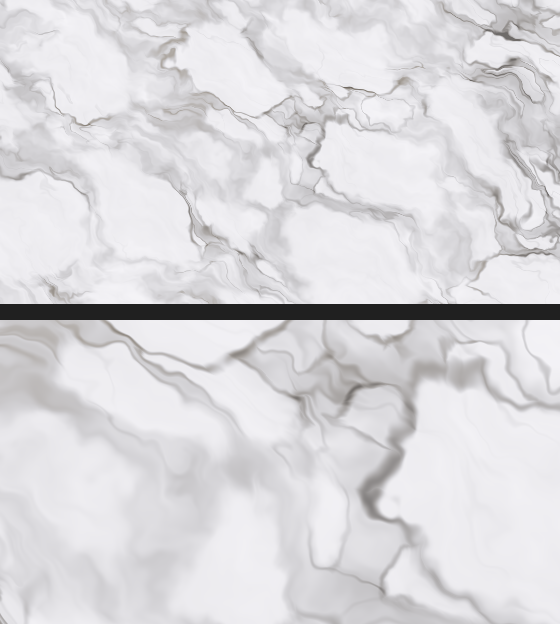
Top, the full canvas; bottom, a detail of the centre.
Write a Shadertoy shader that draws this texture.

```glsl
// White marble: pale elongated islands in cloudy grey, crossed by thin taupe veins.
// Islands are stretched, warped Voronoi cells eroded from their borders;
// veins follow island rims and the zero contours of gradient noise.

#define TILT 0.64            // fall of the grain to the right, radians
#define WARP 0.17            // strength of the broad domain warp
#define ROUGHNESS 0.022      // strength of the fine domain warp
#define LARGE vec2(1.7, 3.3) // large islands per height, along and across
#define SMALL vec2(5.0, 10.0) // small islands per height, along and across
#define WHITE_TONE 0.936
#define GREY_TONE 0.856
#define CLOUD_CONTRAST 0.17
#define STREAK_CONTRAST 0.15
#define RIM_DEPTH 0.32
#define VEIN_DEPTH 0.25
#define HALO_DEPTH 0.10

vec2 hash2(vec2 c) {
    vec3 h = fract(c.xyx * vec3(0.1031, 0.1030, 0.0973));
    h += dot(h, h.yzx + 33.33);
    return fract((h.xx + h.yz) * h.zy);
}

float cornerSlope(vec2 corner, vec2 offset) {
    float angle = 6.2832 * hash2(corner + 71.0).x;
    return dot(vec2(cos(angle), sin(angle)), offset);
}

float gradientNoise(vec2 p) {
    vec2 c = floor(p), f = p - c;
    vec2 s = f * f * f * (f * (f * 6.0 - 15.0) + 10.0);
    vec2 x = vec2(1.0, 0.0), y = vec2(0.0, 1.0);
    float low = mix(cornerSlope(c, f), cornerSlope(c + x, f - x), s.x);
    float high = mix(cornerSlope(c + y, f - y), cornerSlope(c + 1.0, f - 1.0), s.x);
    return 1.4 * mix(low, high, s.y);
}

float fbm(vec2 p, int octaves) {
    float sum = 0.0, amplitude = 0.5;
    for (int i = 0; i < octaves; i++) {
        sum += amplitude * gradientNoise(p);
        p = mat2(1.6, 1.2, -1.2, 1.6) * p + 13.7;
        amplitude *= 0.5;
    }
    return sum;
}

// Depth inside an eroded Voronoi cell: positive on the island, negative in the gap.
float islandDepth(vec2 q, float minErosion, float maxErosion) {
    vec2 home = floor(q), nearestCell = home;
    float nearest = 9.0, second = 9.0;
    for (int j = -1; j <= 1; j++)
    for (int i = -1; i <= 1; i++) {
        vec2 cell = home + vec2(i, j);
        float d = length(cell + 0.1 + 0.8 * hash2(cell) - q);
        if (d < nearest) {
            second = nearest;
            nearest = d;
            nearestCell = cell;
        } else {
            second = min(second, d);
        }
    }
    float erosion = mix(minErosion, maxErosion, hash2(nearestCell + 37.0).y);
    erosion += 0.2 * fbm(q * 2.5 + 5.0, 4);
    return second - nearest - max(erosion, 0.05);
}

// One at zero, fading smoothly to nothing at the given width.
float ridge(float x, float width) {
    return 1.0 - smoothstep(0.0, width, abs(x));
}

void mainImage(out vec4 fragColor, in vec2 fragCoord) {
    // Grain frame: x runs along the veins, y across them.
    vec2 p = fragCoord / iResolution.y;
    float c = cos(TILT), s = sin(TILT);
    vec2 grain = vec2(c * p.x - s * p.y, s * p.x + c * p.y) + 20.0;
    vec2 q = grain + WARP * vec2(fbm(grain * 2.2, 5), fbm(grain * 2.6 + 31.0, 5));
    q += ROUGHNESS * vec2(fbm(grain * 15.0 + 4.0, 3), fbm(grain * 15.0 + 77.0, 3));

    // Islands: rims are crisp where a vein runs along them, soft elsewhere.
    float crisp = smoothstep(-0.1, 0.4, gradientNoise(q * vec2(2.8, 4.4) + 8.0));
    float sparse = smoothstep(-0.2, 0.4, gradientNoise(grain * vec2(1.3, 2.2) + 2.0));
    float largeDepth = islandDepth(q * LARGE, 0.07, 0.32) - 0.18 * sparse;
    float smallDepth = islandDepth(q * SMALL + 50.0, 0.08, 0.52);
    float largeMask = smoothstep(0.0, mix(0.18, 0.04, crisp), largeDepth);
    float smallMask = smoothstep(0.0, mix(0.28, 0.09, crisp), smallDepth);
    float lift = mix(0.5, 1.0, smoothstep(-0.3, 0.3, gradientNoise(q * vec2(3.0, 5.0))));
    float white = max(largeMask, lift * smallMask);

    // Cloudy grey ground with fine streaks along the grain.
    float cloud = fbm(q * vec2(2.2, 5.5) + 3.0, 4);
    float streak = fbm(q * vec2(9.0, 24.0) + 9.0, 3);
    float ground = GREY_TONE + CLOUD_CONTRAST * cloud + STREAK_CONTRAST * streak;
    float island = WHITE_TONE + 0.025 * cloud + 0.03 * streak;
    float tone = mix(ground, min(island, 0.955), white);

    // Broken rims along the islands.
    float broken = 0.65 + 0.7 * gradientNoise(q * vec2(14.0, 24.0));
    float rim = ridge(largeDepth, 0.05) * crisp;
    rim = max(rim, 0.6 * ridge(smallDepth, 0.08) * crisp * (1.0 - largeMask));

    // Free veins: broad contours with smoky halos, fine threads and faint hairlines.
    float contour = fbm(q * vec2(1.5, 4.2) + 43.0, 5);
    float thread = fbm(q * vec2(3.4, 9.5) + 25.0, 4);
    float presence = smoothstep(-0.05, 0.4, gradientNoise(q * vec2(1.8, 3.4) + 60.0));
    float threadPresence = smoothstep(-0.2, 0.4, gradientNoise(q * vec2(3.0, 6.0) + 81.0));
    float exposed = 1.0 - 0.88 * white;
    float vein = ridge(contour, 0.035) * presence * exposed;
    vein = max(vein, 0.65 * ridge(thread, 0.06) * threadPresence * exposed);
    float halo = ridge(contour + 0.03, 0.18) * presence * exposed;
    float hairline = ridge(fbm(q * vec2(1.5, 3.4) + 90.0, 5), 0.022) * crisp;

    tone -= broken * (RIM_DEPTH * rim + VEIN_DEPTH * vein);
    tone -= HALO_DEPTH * halo * (0.8 + 2.0 * streak) + 0.05 * hairline;
    tone = clamp(tone, 0.42, 0.955);

    // Cool whites drift to taupe in the darker, rusty stretches.
    float rust = smoothstep(-0.3, 0.4, gradientNoise(q * 1.7 + 15.0));
    float dark = 1.0 - smoothstep(0.58, 0.86, tone);
    vec3 cool = vec3(0.0, -0.004, 0.010);
    vec3 taupe = vec3(0.028, 0.0, -0.032);
    fragColor = vec4(tone + mix(cool, taupe, dark * mix(0.35, 1.0, rust)), 1.0);
}
```
